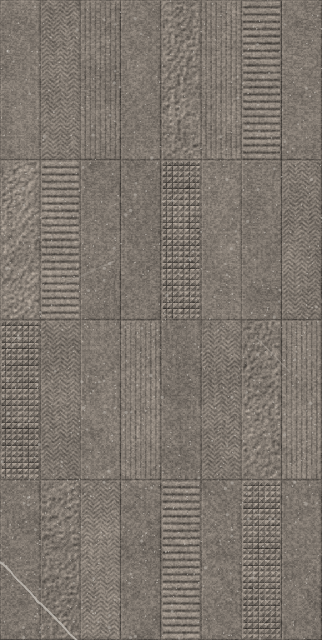
Give the GLSL for this texture, as a Shadertoy shader.

```glsl
// Grey-brown stone wall of 8 x 4 upright tiles with mixed relief finishes.
// Each tile picks a finish (plain, rough, chevron, ribs, bars, studs); stone
// grain, pale flecks, thin veins and bevelled seams are layered over it.

const vec2 GRID = vec2(8.0, 4.0);
const vec2 CANVAS = vec2(0.504, 1.0);
const vec3 STONE = vec3(0.495, 0.463, 0.430);
const vec3 FLECK = vec3(0.76, 0.74, 0.71);

const int PLAIN = 0, ROUGH = 1, CHEVRON = 2, RIBS = 3, BARS = 4, STUDS = 5;

// Finish of every tile, rows from the top down
const int FINISH[32] = int[32](
    0, 2, 3, 0, 1, 3, 4, 0,
    1, 4, 0, 0, 5, 0, 0, 2,
    5, 2, 0, 3, 0, 2, 1, 3,
    0, 1, 2, 0, 4, 0, 5, 0);

float hash(vec2 p) {
    return fract(sin(dot(p, vec2(127.1, 311.7))) * 43758.5453);
}

float noise(vec2 p) {
    vec2 i = floor(p), f = fract(p);
    f = f * f * (3.0 - 2.0 * f);
    return mix(mix(hash(i), hash(i + vec2(1, 0)), f.x),
               mix(hash(i + vec2(0, 1)), hash(i + vec2(1, 1)), f.x), f.y);
}

float fbm(vec2 p) {
    float sum = 0.0, gain = 0.5;
    for (int i = 0; i < 4; i++) {
        sum += gain * noise(p);
        p = p * 2.03 + 17.3;
        gain *= 0.5;
    }
    return sum;
}

// Raised strip across one unit: 0 in the groove, 1 on the crest
float ridge(float x, float softness) {
    float d = abs(fract(x) - 0.5);
    return 1.0 - smoothstep(0.5 - softness, 0.5, d);
}

// Pyramid faces lit from the upper left
float studShade(vec2 q) {
    vec2 c = fract(q) - 0.5, a = abs(c);
    float side = mix(0.05, -0.07, smoothstep(-0.08, 0.08, c.x));
    float slope = mix(-0.12, 0.13, smoothstep(-0.08, 0.08, c.y));
    float face = mix(slope, side, smoothstep(-0.08, 0.08, a.x - a.y));
    return face - 0.11 * smoothstep(0.36, 0.5, max(a.x, a.y));
}

// Brightness change of a finish; t runs 0..1 over the tile
float reliefShade(int finish, vec2 t, vec2 p) {
    if (finish == ROUGH)
        return 0.20 * (noise(p * 210.0) - noise(p * 210.0 + vec2(-0.5, 0.6)))
             + 0.015;
    if (finish == CHEVRON) {
        float zigzag = abs(fract(t.x * 3.0) - 0.5) * 2.0;
        return 0.055 * sin(6.2832 * (t.y * 36.0 + zigzag * 1.3)) + 0.01;
    }
    if (finish == RIBS) {
        float x = t.x * 8.0;
        return 0.14 * ridge(x, 0.32) - 0.10 + 0.08 * ridge(x + 0.25, 0.45)
             * (1.0 - ridge(x, 0.45));
    }
    if (finish == BARS) {
        float y = t.y * 22.0;
        return 0.23 * ridge(y, 0.35) - 0.15
             + 0.05 * smoothstep(0.3, 0.75, fract(y)) * ridge(y, 0.2);
    }
    if (finish == STUDS) return studShade(t * vec2(7.0, 28.0));
    return 0.0;
}

// Pale flecks, one possible per cell
float flecks(vec2 p, float density) {
    vec2 id = floor(p), f = fract(p);
    vec2 center = 0.3 + 0.4 * vec2(hash(id + 3.7), hash(id + 8.1));
    float radius = 0.12 + 0.22 * hash(id + 5.3);
    return step(1.0 - density, hash(id))
         * (1.0 - smoothstep(radius * 0.5, radius + 0.12, length(f - center)));
}

// Wavering mineral vein from a to b
float vein(vec2 p, vec2 a, vec2 b, float width) {
    p += 0.012 * (vec2(fbm(p * 24.0), fbm(p * 24.0 + 40.0)) - 0.47);
    vec2 ab = b - a;
    float k = clamp(dot(p - a, ab) / dot(ab, ab), 0.0, 1.0);
    return 1.0 - smoothstep(width * 0.3, width, length(p - a - ab * k));
}

void mainImage(out vec4 fragColor, in vec2 fragCoord) {
    vec2 uv = fragCoord / iResolution.xy;
    vec2 p = uv * CANVAS;
    vec2 id = floor(uv * GRID), t = fract(uv * GRID);
    int finish = FINISH[(3 - int(id.y)) * 8 + int(id.x)];

    // Distances to the tile sides in canvas units
    vec2 size = CANVAS / GRID;
    vec2 low = t * size, high = (1.0 - t) * size;
    float edge = min(min(low.x, high.x), min(low.y, high.y));

    // Stone body: tile tint, clouding and fine grain
    float shade = 0.035 * (hash(id + 2.4) - 0.5);
    shade += 0.10 * (fbm(p * 28.0 + id * 5.0) - 0.47);
    shade += 0.13 * (noise(p * 330.0) - 0.5) + 0.09 * (hash(floor(p * 512.0)) - 0.5);
    shade += reliefShade(finish, t, p) * smoothstep(0.0015, 0.004, edge);

    // Bevels: light on left and top, dark in the seams
    shade += 0.06 * (1.0 - smoothstep(0.001, 0.004, min(low.x, high.y)));
    shade -= 0.05 * (1.0 - smoothstep(0.0, 0.005, min(high.x, low.y)));
    shade -= 0.13 * (1.0 - smoothstep(0.0003, 0.0016, edge));
    vec3 color = STONE * (1.0 + 2.0 * shade);

    // Flecks and veins
    float specks = 0.65 * flecks(p * 230.0, 0.035) + 0.5 * flecks(p * 120.0 + 9.0, 0.025);
    color = mix(color, FLECK, min(specks, 1.0));
    float veins = 0.85 * vein(p, vec2(-0.01, 0.131), vec2(0.122, -0.003), 0.0022);
    veins += 0.22 * vein(p, vec2(0.10, 0.555), vec2(0.18, 0.592), 0.0018);
    veins += 0.28 * vein(p, vec2(0.40, 0.468), vec2(0.452, 0.420), 0.0018);
    color = mix(color, FLECK, min(veins, 1.0));

    fragColor = vec4(clamp(color, 0.0, 1.0), 1.0);
}
```
